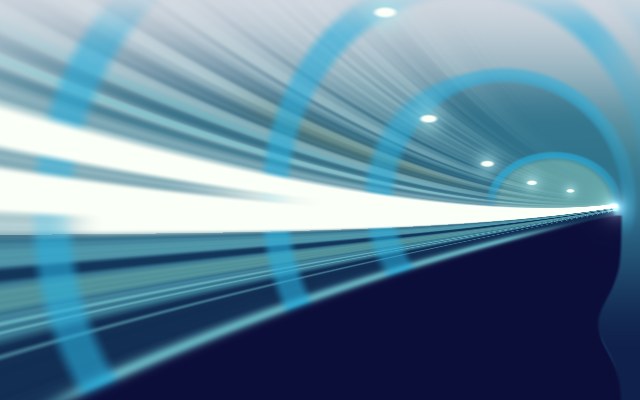
Write a Shadertoy shader that draws this background.

```glsl
// Light streaks rushing through a curved tunnel beside a dark road.
#define VANISH vec2(1.54, 0.481)
#define NAVY vec3(0.045, 0.055, 0.225)
#define DEEP vec3(0.10, 0.31, 0.43)
#define TEAL vec3(0.29, 0.55, 0.64)
#define AQUA vec3(0.44, 0.76, 0.80)
#define PALE vec3(0.71, 0.84, 0.86)
#define GLOW vec3(0.98, 1.0, 0.97)
#define RIBBON vec3(0.16, 0.68, 0.86)
#define LAMP_COUNT 5

float hash(float n) { return fract(sin(n * 127.1) * 43758.5453); }

float noise(float x) {
    float i = floor(x), f = fract(x);
    return mix(hash(i), hash(i + 1.0), f * f * (3.0 - 2.0 * f));
}

// Soft interval from a to b
float band(float x, float a, float b, float soft) {
    return smoothstep(a - soft, a + soft, x) * (1.0 - smoothstep(b - soft, b + soft, x));
}

// Signed distance, roughly, to an elliptical arch
float arch(vec2 p, vec2 center, vec2 radius) {
    return (length((p - center) / radius) - 1.0) * min(radius.x, radius.y);
}

float ribbon(float dist, float width) {
    return 1.0 - smoothstep(width * 0.45, width * 1.3, abs(dist));
}

vec3 ceilingColor(vec2 p, float midArch, float farArch) {
    vec3 col = mix(vec3(0.25, 0.51, 0.58), vec3(0.47, 0.63, 0.69), smoothstep(0.55, 0.85, p.y));
    float inside = 1.0 - smoothstep(-0.025, 0.01, midArch);
    col = mix(col, vec3(0.17, 0.44, 0.54), 0.8 * inside);
    float inner = 1.0 - smoothstep(-0.02, 0.005, farArch);
    return mix(col, vec3(0.45, 0.70, 0.69), 0.75 * inner);
}

// Streaks over the light band; s is the height across the fan
vec3 upperStreaks(vec3 col, float s, float d) {
    float u = log(1.0 + 4.0 * max(s, 0.0));
    float n = 0.65 * noise(u * 13.0 + 3.0) + 0.35 * noise(u * 41.0);
    float reach = smoothstep(0.02, 0.35, d) * exp(-0.75 * max(s - 0.55, 0.0));
    col = mix(col, mix(DEEP, PALE, smoothstep(0.1, 0.9, n)), 0.65 * reach);
    col = mix(col, vec3(0.35, 0.45, 0.38), 0.45 * band(s, 0.58, 0.72, 0.07) * band(d, 0.25, 0.58, 0.1));
    float dark = band(s, 0.372, 0.405, 0.014) + 0.8 * band(s, 0.45, 0.485, 0.014);
    float light = band(s, 0.417, 0.438, 0.01) + 0.7 * band(s, 0.495, 0.525, 0.012);
    col = mix(col, vec3(0.09, 0.35, 0.46), 0.85 * dark * reach);
    return mix(col, AQUA, 0.7 * light * reach);
}

// Streaks between the light band and the road
vec3 lowerStreaks(float s) {
    float n = 0.6 * noise(s * 45.0) + 0.4 * noise(s * 120.0);
    vec3 col = mix(DEEP, TEAL, n);
    col = mix(col, AQUA, 0.4 * band(s, -0.075, -0.03, 0.012));
    col = mix(col, vec3(0.05, 0.17, 0.32), 0.85 * band(s, -0.115, -0.083, 0.01));
    col = mix(col, vec3(0.36, 0.62, 0.63), 0.75 * band(s, -0.185, -0.13, 0.012));
    col = mix(col, vec3(0.05, 0.14, 0.29), 0.85 * (1.0 - smoothstep(-0.28, -0.245, s)));
    float lines = band(s, -0.222, -0.212, 0.005) + band(s, -0.243, -0.235, 0.005)
                + 0.7 * band(s, -0.303, -0.292, 0.007);
    return mix(col, AQUA, 0.7 * lines);
}

void mainImage(out vec4 fragColor, in vec2 fragCoord) {
    vec2 p = fragCoord / iResolution.xy * vec2(1.6, 1.0);

    // Curved fan of streaks opening from the vanishing point
    float d = max((VANISH.x - p.x) / VANISH.x, 0.0);
    float base = VANISH.y - 0.0705 * (1.0 - exp(-3.36 * d));
    float s = (p.y - base) / (pow(d, 1.5) + 0.03);
    float leftSide = 1.0 - smoothstep(VANISH.x - 0.01, VANISH.x + 0.008, p.x);

    float outerArch = arch(p, vec2(0.96, 0.46), vec2(0.83));
    float nearArch = arch(p, vec2(1.167, 0.50), vec2(0.48, 0.55));
    float midArch = arch(p, vec2(1.26, 0.50), vec2(0.312));
    float farArch = arch(p, vec2(1.385, 0.492), vec2(0.157, 0.12));

    // Ceiling, streaks and haze
    vec3 col = upperStreaks(ceilingColor(p, midArch, farArch), s, d);
    col = mix(col, vec3(0.86, 0.87, 0.90), 0.9 * smoothstep(0.68, 1.03, p.y));
    col = mix(col, lowerStreaks(s), (1.0 - smoothstep(-0.015, 0.005, s)) * leftSide);

    // Right wall
    vec3 wall = mix(vec3(0.06, 0.13, 0.29), vec3(0.17, 0.42, 0.54), smoothstep(0.12, 0.52, p.y));
    col = mix(col, wall, (1.0 - leftSide) * (1.0 - smoothstep(0.42, 0.68, p.y)));

    // White light band with a dark gap
    float white = band(s, 0.0, 0.315, 0.018) * leftSide;
    white *= 1.0 - 0.9 * band(s, 0.163, 0.212, 0.013) * smoothstep(0.47, 0.75, d);
    white *= 1.0 - 0.6 * band(s, -0.01, 0.055, 0.012) * smoothstep(0.83, 0.93, d);
    float halo = exp(-9.0 * max(s - 0.3, 0.0)) * step(0.0, s) * leftSide;
    col = mix(col, PALE, 0.55 * halo);

    // Blue arches, strongest on their left and top
    float blue = 0.6 * ribbon(outerArch, 0.052) * (1.0 - smoothstep(0.85, 1.05, p.y));
    blue = max(blue, 0.6 * ribbon(nearArch, 0.036) * (1.0 - smoothstep(0.9, 1.05, p.y)));
    blue = max(blue, 0.55 * ribbon(midArch, 0.019 + 0.02 * smoothstep(1.2, 0.95, p.x)));
    blue = max(blue, 0.65 * ribbon(farArch, 0.009) * smoothstep(0.47, 0.55, p.y));
    col = mix(col, RIBBON, blue * (1.0 - 0.6 * smoothstep(1.45, 1.6, p.x)));
    col = mix(col, GLOW, white);

    // Road, its bright kerb and the bulging right border
    float edge = base - 0.02 - 0.47 * pow(d, 1.6);
    float bulge = (p.y - 0.19) / 0.095;
    float border = 1.554 - 0.058 * exp(-bulge * bulge);
    float road = 1.0 - smoothstep(-0.003 - 0.014 * d, 0.003 + 0.006 * d, p.y - edge);
    float onRoad = 1.0 - smoothstep(border - 0.006, border + 0.006, p.x);
    col = mix(col, wall, (1.0 - onRoad) * (1.0 - smoothstep(0.40, 0.46, p.y)));
    col = mix(col, NAVY, road * onRoad);
    float kerb = exp(-pow((p.y - edge - 0.006 * d) / (0.004 + 0.02 * d), 2.0));
    vec3 kerbColor = mix(AQUA, RIBBON, min(1.4 * blue, 1.0));
    col = mix(col, kerbColor, kerb * leftSide * 0.85 * smoothstep(0.03, 0.2, d) * smoothstep(1.0, 0.8, d));

    // Ceiling lamps shrinking into the distance
    for (int i = 0; i < LAMP_COUNT; i++) {
        float k = float(i);
        float back = 0.573 - 0.119 * k + 0.017 * cos(1.9 * (k - 0.7));
        vec2 lamp = VANISH + vec2(-back, 0.027 + 0.461 * exp(-0.86 * k));
        float size = 0.031 * exp(-0.26 * k);
        float r = length((p - lamp) / vec2(1.0, 0.45)) / size;
        float spread = length(p - lamp) / size;
        col = mix(col, vec3(0.70, 0.92, 0.94), 0.5 * exp(-0.4 * spread * spread));
        col = mix(col, GLOW, 1.0 - smoothstep(0.55, 1.15, r));
    }

    // Flare at the vanishing point
    col += GLOW * 0.8 * exp(-60.0 * length(p - VANISH));
    fragColor = vec4(clamp(col, 0.0, 1.0), 1.0);
}
```
